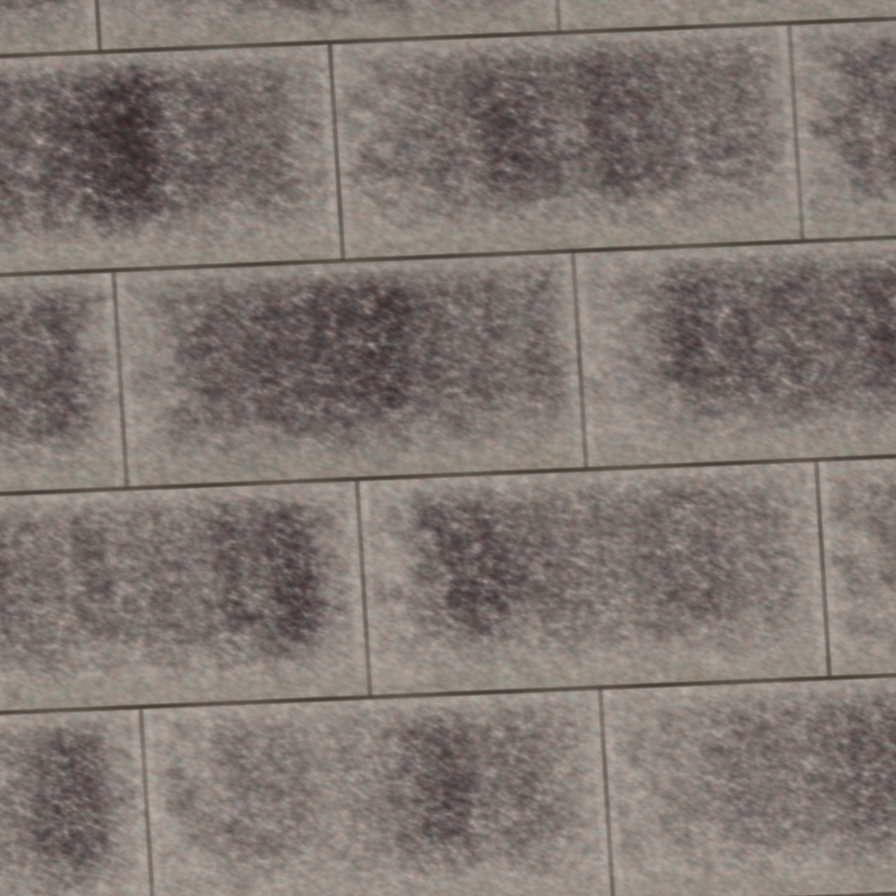
Give the GLSL for this texture, as a three.js fragment shader.

```glsl
// Weathered stone block wall in running bond, slightly sheared, with thin dark joints.
// Each block gets hashed soot streaks (layered sines and soft columns) inside a ragged frame;
// differences of stretched cellular noise give the speckled grain.
varying vec2 vUv;

const float ROW_HEIGHT = 0.2443;
const float BLOCK_WIDTH = 0.514;
const float FIRST_JOINT_Y = 0.2044;
const float FIRST_JOINT_X = 0.170;
const float ROW_TILT = 0.042;
const float JOINT_LEAN = 0.062;

const vec3 STONE = vec3(0.600, 0.568, 0.540);
const vec3 SOOT = vec3(0.190, 0.150, 0.155);
const vec3 JOINT = vec3(0.270, 0.240, 0.215);
const vec3 MOSS = vec3(0.535, 0.512, 0.460);

float hash(vec2 p) {
  vec3 q = fract(vec3(p.xyx) * 0.1031);
  q += dot(q, q.yzx + 33.33);
  return fract((q.x + q.y) * q.z);
}

// Distance to the nearest scattered cell point.
float cells(vec2 p) {
  vec2 cell = floor(p);
  float nearest = 2.0;
  for (int j = -1; j <= 1; j++) {
    for (int i = -1; i <= 1; i++) {
      vec2 id = cell + vec2(float(i), float(j));
      vec2 point = id + vec2(hash(id + 17.0), hash(id + 71.0));
      nearest = min(nearest, length(p - point));
    }
  }
  return nearest;
}

// Grain centred on zero: light and dark specks drawn out along a shallow diagonal.
float grain(vec2 p, float scale) {
  vec2 slanted = vec2(p.x - 0.35 * p.y, p.y + 0.35 * p.x) * vec2(0.65, 1.05) * scale;
  return 0.75 * (cells(slanted + 200.0) - cells(slanted.yx * 0.93 + 431.0));
}

float edgeDistance(float t, float size) {
  return abs(fract(t + 0.5) - 0.5) * size;
}

float line(float d, float halfWidth) {
  return 1.0 - smoothstep(halfWidth * 0.2, halfWidth * 1.8, d);
}

// Fades the soot out towards the sides, the top and the cleaner foot of a block.
float softFrame(vec2 q) {
  vec2 low = smoothstep(vec2(-0.02, 0.05), vec2(0.24, 0.42), q);
  vec2 high = smoothstep(vec2(0.0), vec2(0.12, 0.20), 1.0 - q);
  return low.x * low.y * high.x * high.y;
}

// Vertical bands and a few dark columns, different for every block.
float streaks(vec2 q, vec2 id) {
  float phase = 6.283 * hash(id + 5.0);
  float x = q.x + 0.012 * sin(q.y * 7.0 + phase);
  float amount = 0.49 + 0.13 * sin(x * 9.0 + phase)
               + 0.09 * sin(x * 23.0 + phase * 2.3)
               + 0.05 * sin(x * 51.0 + phase * 3.7 + q.y);
  for (int i = 0; i < 4; i++) {
    vec2 seed = id + vec2(float(i) * 7.0 + 11.0, 29.0);
    float centre = mix(0.18, 0.88, hash(seed));
    float width = mix(0.025, 0.075, hash(seed + 3.0));
    float middle = mix(0.45, 0.70, hash(seed + 9.0));
    vec2 d = (vec2(x, q.y) - vec2(centre, middle)) / vec2(width, 0.36);
    amount += mix(0.15, 0.62, hash(seed + 13.0)) * exp(-dot(d, d));
  }
  return amount;
}

void main() {
  // Sheared wall coordinates and the block under this point.
  float rows = (vUv.y - ROW_TILT * vUv.x - FIRST_JOINT_Y) / ROW_HEIGHT;
  float row = floor(rows);
  float shift = 0.5 * (1.0 - mod(row, 2.0));
  float columns = (vUv.x + JOINT_LEAN * vUv.y - FIRST_JOINT_X) / BLOCK_WIDTH - shift;
  vec2 id = vec2(floor(columns), row) + 20.0;
  vec2 q = vec2(fract(columns), fract(rows));

  // Grain at three sizes, plus upright patches for the soot.
  float coarse = grain(vUv, 80.0);
  float fine = grain(vUv + 3.0, 150.0);
  float broad = grain(vUv + 7.0, 32.0);
  float patches = cells(vUv * vec2(30.0, 15.0) + 300.0) - 0.46;

  // Stone body, lighter low on the wall, with a faint mossy foot.
  vec3 color = STONE * (0.965 + 0.05 * hash(id) + 0.07 * (0.5 - vUv.y));
  color = mix(color, MOSS, 0.45 * (1.0 - smoothstep(0.02, 0.17, q.y)));

  // Soot, heavier on the upper rows and broken up by the grain.
  float strength = (0.64 + 0.14 * row) * mix(0.80, 1.15, hash(id + 41.0));
  float mottling = 1.0 + 0.85 * coarse + 0.60 * fine + 0.55 * broad - 0.35 * patches;
  float frame = softFrame(q + 0.10 * vec2(broad, 0.5 * broad));
  float soot = frame * strength * streaks(q, id) * max(mottling, 0.0);
  color = mix(color, SOOT, 1.0 - exp(-1.25 * soot));
  color *= 1.0 - 0.13 * coarse - 0.12 * fine - 0.06 * broad;
  color += vec3(0.030, -0.012, -0.020) * grain(vUv + 11.0, 95.0);

  // Pale rims and thin, unevenly worn joints.
  float bed = edgeDistance(rows, ROW_HEIGHT);
  float head = edgeDistance(columns, BLOCK_WIDTH);
  float wear = 0.85 + 0.12 * sin(vUv.x * 31.0 + vUv.y * 43.0);
  float headWear = wear * mix(0.40, 0.75, hash(floor(vec2(columns + 0.5, row)) + 53.0));
  color += 0.035 * line(abs(head - 0.008), 0.004);
  color += 0.020 * line(abs(bed - 0.009), 0.004) * step(0.5, q.y);
  color = mix(color, JOINT, line(head, 0.0024) * headWear);
  color = mix(color, JOINT, line(bed, 0.0025) * wear);

  gl_FragColor = vec4(clamp(color, 0.0, 1.0), 1.0);
}
```
